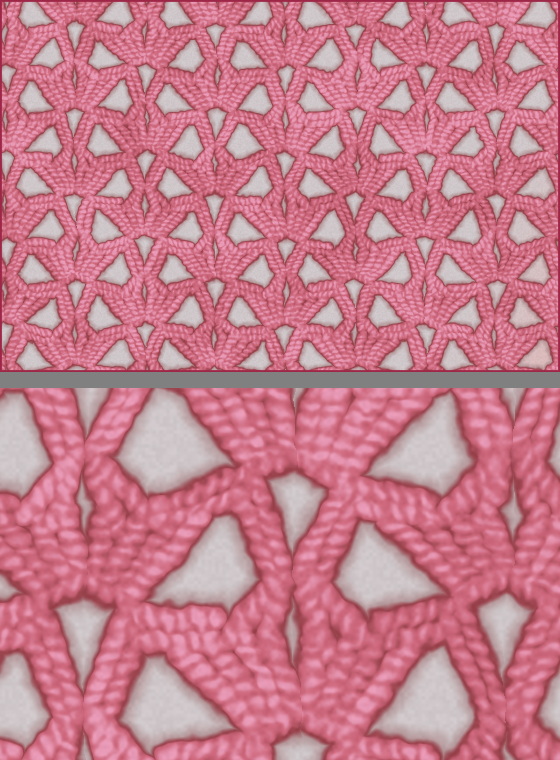
Top, the full canvas; bottom, a detail of the centre.
A WebGL 1 fragment shader for this texture:

```glsl
precision highp float;
// Crocheted lace: half-drop rows of yarn fans and teardrop loops over pale paper.

uniform vec2 u_resolution;

// Layout, in stitch units (the canvas is CANVAS_WIDTH units wide)
const float CANVAS_WIDTH = 768.0;
const float COLUMN = 96.0;
const float ROW = 118.0;
const vec2 FIRST_LOOP = vec2(8.0, 106.0);
const float FRAME_WIDTH = 2.6;

// Yarn
const float YARN = 6.3;          // half width of a strand
const float JITTER = 4.0;        // uneven strand ends
const float SWAY = 7.0;          // uneven tension of the fabric
const float FUZZ = 2.6;          // ragged fibre edges
const float TWIST = 0.85;        // ply frequency along a strand

const vec3 YARN_DARK = vec3(0.60, 0.26, 0.30);
const vec3 YARN_MID = vec3(0.80, 0.40, 0.48);
const vec3 YARN_LIGHT = vec3(0.91, 0.60, 0.71);
const vec3 PAPER = vec3(0.81, 0.78, 0.79);
const vec3 PAPER_SHADOW = vec3(0.69, 0.56, 0.57);
const vec3 PAPER_BLUSH = vec3(0.88, 0.70, 0.70);
const vec3 FRAME = vec3(0.62, 0.15, 0.28);

float hash(vec2 p) {
  vec3 q = fract(vec3(p.xyx) * 0.1031);
  q += dot(q, q.yzx + 33.33);
  return fract((q.x + q.y) * q.z);
}

float noise(vec2 p) {
  vec2 i = floor(p), f = fract(p);
  f = f * f * (3.0 - 2.0 * f);
  return mix(mix(hash(i), hash(i + vec2(1.0, 0.0)), f.x),
             mix(hash(i + vec2(0.0, 1.0)), hash(i + 1.0), f.x), f.y);
}

vec2 noise2(vec2 p) {
  return vec2(noise(p), noise(p + 57.3)) - 0.5;
}

// Adds one twisted strand; acc = (weighted tone, weight, nearest edge)
void strand(inout vec3 acc, vec2 p, vec2 a, vec2 b, float width, vec2 seed, float aa) {
  float r1 = hash(seed), r2 = hash(seed + 19.7), r3 = hash(seed + 41.3);
  b += (vec2(r1, r2) - 0.5) * JITTER;
  vec2 ab = b - a, pa = p - a;
  float len = length(ab);
  float t = clamp(dot(pa, ab) / (len * len), 0.0, 1.0);
  vec2 off = (pa - ab * t) / width;
  float side = (ab.x * pa.y - ab.y * pa.x) / (len * width);
  float edge = (length(off) - 1.0) * width;
  float dome = max(1.0 - dot(off, off), 0.0);
  float ply = 0.5 + 0.5 * sin(TWIST * t * len + 2.4 * side + 6.28 * r3);
  float tone = 0.08 + 0.44 * dome + 0.36 * ply * sqrt(dome)
             + 0.12 * off.y + 0.22 * (r2 - 0.5);
  float weight = smoothstep(aa, -aa, edge) * exp(5.0 * dome + 2.5 * r3);
  acc = vec3(acc.xy + vec2(tone, 1.0) * weight, min(acc.z, edge));
}

// One motif around a teardrop loop, folded left to right
void motif(inout vec3 acc, vec2 p, vec2 id, float aa) {
  vec2 seed = id * 7.0 + vec2(p.x < 0.0 ? 3.5 : 0.0, 211.0);
  p.x = abs(p.x);
  // Fan above the loop
  for (int i = 0; i < 4; i++) {
    float k = float(i);
    strand(acc, p, vec2(3.0 + 5.5 * k, 28.0 - 2.7 * k),
           vec2(11.0 + 13.7 * k, 62.0 - 2.0 * k), YARN, seed + k * 1.37, aa);
  }
  // Doubled strands: loop stem, spread below the stem, side chain
  for (int i = 0; i < 2; i++) {
    float k = float(i);
    strand(acc, p, vec2(20.0 + 7.0 * k, 14.0 - 5.0 * k),
           vec2(3.0 + 6.0 * k, -30.0 - 5.0 * k), YARN * 0.87, seed + 11.0 + k, aa);
    strand(acc, p, vec2(5.0, -32.0),
           vec2(14.0 + 16.0 * k, -64.0 + 4.0 * k), YARN, seed + 23.0 + k, aa);
    strand(acc, p, vec2(22.0 + 3.0 * k, 14.0 - 10.0 * k),
           vec2(60.0, 7.0 - 8.0 * k), YARN * 0.95, seed + 37.0 + k, aa);
  }
  // Arch over the loop
  strand(acc, p, vec2(0.0, 27.0), vec2(20.0, 17.0), YARN * 0.8, seed + 53.0, aa);
  strand(acc, p, vec2(20.0, 17.0), vec2(25.0, 3.0), YARN * 0.8, seed + 61.0, aa);
}

void main() {
  float unit = CANVAS_WIDTH / u_resolution.x;
  vec2 canvas = gl_FragCoord.xy * unit;
  vec2 size = u_resolution * unit;
  float aa = max(unit * 0.7, 0.6);
  vec2 p = canvas + SWAY * noise2(canvas / 38.0) + FUZZ * noise2(canvas / 5.0);

  // Gather the strands of nearby motifs, odd columns dropped by half a row
  vec3 acc = vec3(0.0, 0.0001, 100.0);
  for (int i = -1; i <= 1; i++) {
    float column = floor((p.x - FIRST_LOOP.x) / COLUMN + 0.5) + float(i);
    float base = FIRST_LOOP.y + 0.5 * ROW * (1.0 - mod(column, 2.0));
    for (int j = 0; j < 2; j++) {
      float row = floor((p.y - base) / ROW) + float(j);
      vec2 loop = vec2(FIRST_LOOP.x + COLUMN * column, base + ROW * row);
      motif(acc, p - loop, vec2(column, row) + 20.0, aa);
    }
  }

  // Paper with soft shadows beside the yarn and a blush in the lower right
  float blush = smoothstep(0.75, 1.1, canvas.x / size.x - 0.25 * canvas.y / size.y);
  vec3 color = mix(PAPER, PAPER_BLUSH, blush);
  color = mix(PAPER_SHADOW, color, smoothstep(0.0, 9.0, acc.z));
  color = mix(YARN_DARK, color, smoothstep(0.0, 2.8, acc.z));

  // Yarn with patchy dye and fibre grain
  float tone = acc.x / acc.y + 0.24 * (noise(canvas / 3.0) - 0.5)
             + 0.20 * (noise(canvas / 60.0 + 9.0) - 0.5);
  vec3 yarn = mix(YARN_DARK, YARN_MID, smoothstep(0.0, 0.48, tone));
  yarn = mix(yarn, YARN_LIGHT, smoothstep(0.42, 0.95, tone));
  color = mix(color, yarn, smoothstep(aa, -aa, acc.z));
  color += 0.04 * (noise(canvas / 1.6) - 0.5);

  // Thin frame
  vec2 margin = min(canvas, size - canvas);
  float inset = min(margin.x, margin.y);
  color = mix(FRAME, color, smoothstep(-aa, aa, inset - FRAME_WIDTH));
  gl_FragColor = vec4(color, 1.0);
}
```
